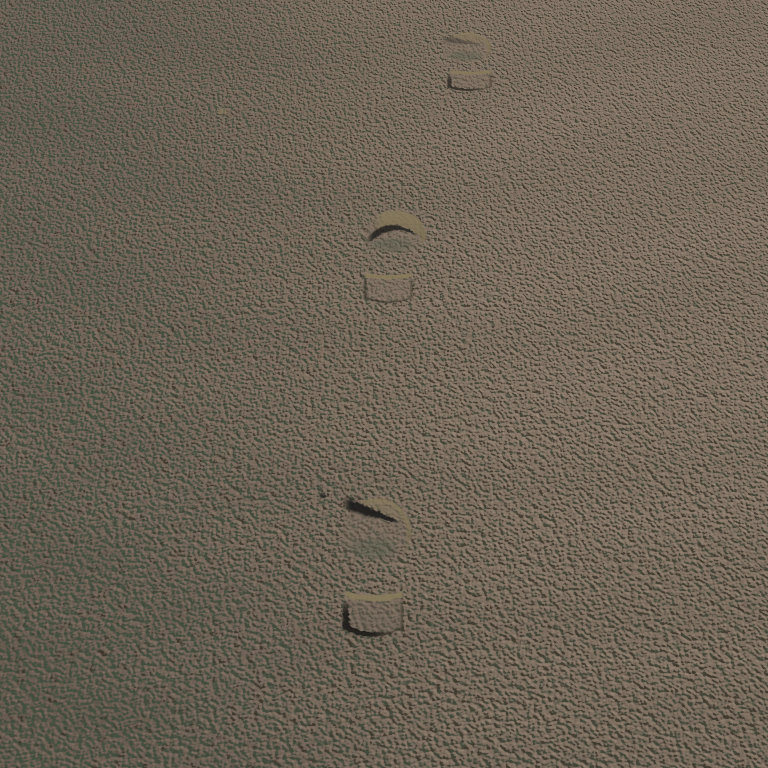
A three.js fragment shader for this texture:

```glsl
// Damp granular sand receding from the viewer, with three shoe prints in low side light.
varying vec2 vUv;

const vec3 SAND = vec3(0.485, 0.428, 0.375);
const vec3 SHADE = vec3(0.205, 0.185, 0.140);
const vec3 MOSS = vec3(0.270, 0.335, 0.265);
const vec3 DEEP = vec3(0.085, 0.085, 0.085);
const vec3 RIM = vec3(0.530, 0.480, 0.355);
const vec2 LIGHT = vec2(0.26, 0.32);   // offset toward the light, in grains
const float GRAINS = 116.0;            // grains across the near edge
const float PERSPECTIVE = 0.46;        // shrink of the grains at the far edge
const float RELIEF = 1.15;

vec2 hash2(vec2 p) {
  vec3 a = fract(p.xyx * vec3(0.1031, 0.1030, 0.0973));
  a += dot(a, a.yzx + 33.33);
  return fract((a.xx + a.yz) * a.zy);
}

// Rounded grains: inverted distance to the nearest jittered cell centre.
float cellBump(vec2 p) {
  vec2 cell = floor(p), f = fract(p);
  float nearest = 2.0;
  for (int j = -1; j <= 1; j++) {
    for (int i = -1; i <= 1; i++) {
      vec2 o = vec2(float(i), float(j));
      vec2 d = o + hash2(cell + o) - f;
      nearest = min(nearest, dot(d, d));
    }
  }
  return 1.0 - sqrt(nearest);
}

float sandHeight(vec2 p) {
  vec2 warp = 0.25 * sin(p.yx * 1.7 + 2.0 * sin(p * 0.43));
  return 0.62 * cellBump(p + warp) + 0.38 * cellBump(p * 1.6 + 17.3);
}

vec2 groundPlane(vec2 uv) {
  float size = 1.0 - PERSPECTIVE * uv.y;
  return GRAINS * vec2((uv.x - 0.5) / size, -1.2 * log(size) / PERSPECTIVE) + 200.0;
}

float broadWaves(vec2 uv) {
  float w = sin(uv.y * 34.0 + 3.0 * sin(uv.x * 4.0) + uv.x * 5.0);
  w += 0.7 * sin(uv.y * 61.0 - uv.x * 9.0 + 2.0 * sin(uv.x * 7.0 + uv.y * 5.0));
  return w * 0.5;
}

float spot(vec2 uv, vec2 center, vec2 radius) {
  return 1.0 - smoothstep(0.5, 1.1, length((uv - center) / radius));
}

// Ball of the foot. groove = centre x, centre y, slope, bend; cap fills the toe with light.
vec3 solePrint(vec3 col, vec3 smoothSand, vec2 uv, vec2 center, vec2 radius,
               vec4 groove, float crescent, float cap, float depth) {
  vec2 q = (uv - center) / radius;
  float r = length(q);
  float inside = 1.0 - smoothstep(0.95, 1.02, r);
  float fade = smoothstep(-1.0, -0.1, q.y);
  col = mix(col, smoothSand, inside * fade * 0.5);
  float x = q.x - groove.x;
  float line = q.y - groove.y - groove.z * x + groove.w * x * x;
  // Lit wall on the upper right, brightest at the toe
  float facing = smoothstep(-0.05, 0.7, dot(q / max(r, 0.01), vec2(0.62, 0.78)));
  float wall = smoothstep(1.0 - crescent, 1.12 - crescent, r) * facing;
  wall = max(wall, cap * smoothstep(0.0, 0.15, line) * smoothstep(-0.75, -0.35, q.x));
  col = mix(col, RIM * (0.92 + 0.1 * q.y), wall * inside * 0.75);
  // Cast shadow below the toe edge, thinning to the right
  float width = mix(0.16, 0.06, smoothstep(-0.3, 0.6, x));
  float gap = (1.0 - smoothstep(width * 0.5, width * 1.3, abs(line)))
            * (1.0 - smoothstep(0.55, 0.85, abs(x)));
  col = mix(col, DEEP, gap * depth);
  float hollow = spot(q, vec2(-0.05, -0.40), vec2(0.80, 0.34));
  return mix(col, MOSS, hollow * 0.28);
}

// Heel: slightly dipped upper edge, rounded lower edge.
vec3 heelPrint(vec3 col, vec3 smoothSand, vec2 uv, vec2 center, vec2 halfSize, float depth) {
  vec2 q = (uv - center) / halfSize;
  float top = 0.84 + 0.16 * q.x * q.x;
  float d = max(max(abs(q.x), q.y - top + 1.0), length(vec2(q.x * 0.75, min(q.y, 0.0)))) - 1.0;
  float inside = 1.0 - smoothstep(-0.05, 0.03, d);
  col = mix(col, smoothSand, inside * 0.5);
  // Thin shaded outline, deepest on the lower left
  float side = smoothstep(0.15, 0.8, dot(normalize(q + 0.001), vec2(-0.70, -0.71)));
  float edge = 1.0 - smoothstep(0.05, 0.15, abs(d + 0.01));
  col = mix(col, DEEP, edge * side * depth);
  float outline = 1.0 - smoothstep(0.02, 0.09, abs(d));
  col = mix(col, SHADE, outline * 0.45 * (1.0 - smoothstep(0.3, 0.8, q.y)));
  float lip = smoothstep(top - 0.34, top - 0.24, q.y) * inside;
  return mix(col, RIM, lip * 0.85);
}

void main() {
  vec2 uv = vUv;
  vec2 p = groundPlane(uv);

  // Grain relief lit from the upper right
  float height = sandHeight(p);
  float slope = (height - sandHeight(p + LIGHT)) * RELIEF * mix(1.2, 0.75, uv.y);
  float waves = broadWaves(uv);
  float left = 1.0 - smoothstep(0.0, 0.75, uv.x);
  float near = 1.0 - smoothstep(0.0, 0.55, uv.y);
  float light = 1.03 - 0.17 * left - 0.08 * near + 0.022 * waves;
  vec3 smoothSand = SAND * light * (1.0 + 0.15 * slope);
  vec3 col = SAND * light * (1.0 + 0.38 * slope);
  col = mix(col, SHADE, smoothstep(0.03, 0.34, -slope) * 0.70);

  // Greenish damp in the pits, denser to the left and near the viewer
  float wet = 0.30 * left + 0.12 * near - 0.04 * waves;
  float damp = smoothstep(0.45, 0.85, cellBump(p * 0.55 + 41.0) + wet - 0.05);
  col = mix(col, MOSS, damp * smoothstep(-0.06, 0.14, -slope) * (0.42 + 0.35 * left));

  // Prints, near to far, with grain-ragged outlines
  vec2 s = uv + 0.004 * (1.0 - 0.6 * uv.y) * vec2(slope, height - 0.5);
  col = solePrint(col, smoothSand, s, vec2(0.490, 0.305), vec2(0.046, 0.047), vec4(-0.15, 0.60, -0.34, 0.0), 0.20, 0.5, 0.85);
  col = heelPrint(col, smoothSand, s, vec2(0.487, 0.202), vec2(0.037, 0.028), 0.95);
  col = solePrint(col, smoothSand, s, vec2(0.514, 0.694), vec2(0.041, 0.032), vec4(-0.10, 0.30, 0.15, 0.70), 0.25, 1.0, 0.75);
  col = heelPrint(col, smoothSand, s, vec2(0.506, 0.626), vec2(0.030, 0.019), 0.20);
  col = solePrint(col, smoothSand, s, vec2(0.608, 0.936), vec2(0.032, 0.022), vec4(-0.20, 0.45, -0.20, 0.0), 0.22, 0.5, 0.30);
  col = heelPrint(col, smoothSand, s, vec2(0.612, 0.896), vec2(0.027, 0.013), 0.60);

  // Stray pebble and pit
  col = mix(col, RIM, 0.6 * spot(s, vec2(0.289, 0.855), vec2(0.008, 0.004)));
  col = mix(col, DEEP, 0.6 * spot(s, vec2(0.421, 0.355), vec2(0.006, 0.004)));
  gl_FragColor = vec4(col, 1.0);
}
```
